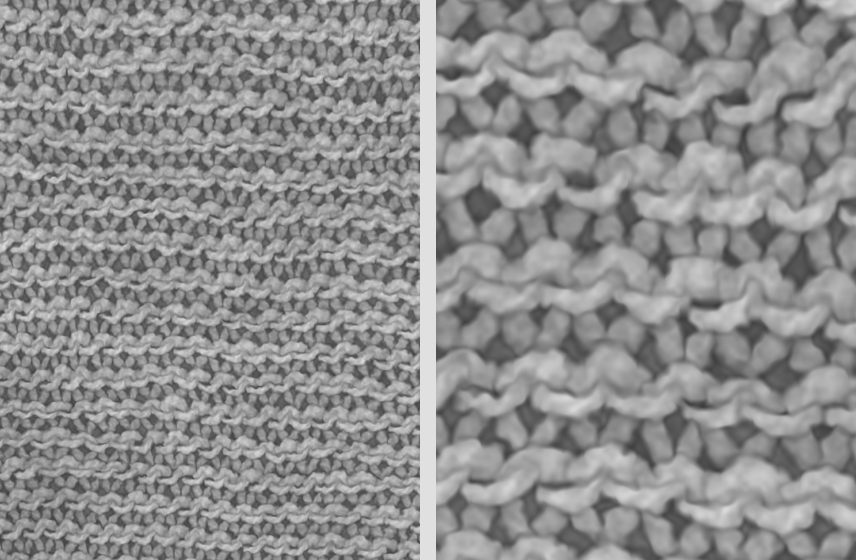
Left, the full canvas; right, a detail of the centre.
A Shadertoy shader for this texture:

```glsl
// Grey garter-stitch knitting: scalloped yarn ridges over darker recessed legs.

const float ROWS_TOP = 14.0;        // ridge density at the top edge
const float ROWS_GAIN = 2.65;       // extra ridges as rows tighten downward
const float ROW_OFFSET = 0.46;      // first ridge below the top edge
const vec2 COLUMNS = vec2(16.2, 18.8); // stitches across, top and bottom
const vec2 TILT = vec2(0.020, 0.045);  // drop of the rows to the right
const float ROW_PITCH = 1.42;       // row height in stitch widths
const float GAP_TONE = 0.39;
const float LEG_TONE = 0.60;
const float LOBE_TONE = 0.70;
const float SMILE_TONE = 0.73;
const float SHADOW = 0.19;
const float TWIST = 15.0;           // ply turns along a strand
const float FUZZ = 0.055;           // softness of the wool edge

float hash(vec2 p) {
    return fract(sin(dot(p, vec2(127.1, 311.7))) * 43758.5);
}

float noise(vec2 p) {
    vec2 i = floor(p), f = fract(p);
    f = f * f * (3.0 - 2.0 * f);
    return mix(mix(hash(i), hash(i + vec2(1, 0)), f.x),
               mix(hash(i + vec2(0, 1)), hash(i + vec2(1, 1)), f.x), f.y);
}

vec2 rotate(vec2 p, float angle) {
    float c = cos(angle), s = sin(angle);
    return vec2(c * p.x + s * p.y, c * p.y - s * p.x);
}

// Paints one tapered, bowed and twisted strand with a contact shadow.
void addStrand(inout float tone, vec2 p, float halfLen, float bow,
               float width, float bright, float soft) {
    float x = clamp(p.x, -halfLen, halfLen);
    float u = x / halfLen;
    float slope = 2.0 * bow * u / halfLen;
    float across = (p.y - bow * (1.0 - u * u)) / sqrt(1.0 + slope * slope);
    float w = width * (1.0 - 0.3 * u * u);
    float d = length(vec2(p.x - x, across)) - w;
    float n = clamp(across / w, -1.0, 1.0);
    float ply = sin(x * TWIST - n * 3.0);
    float light = bright * (1.03 + 0.07 * n - 0.15 * n * n - 0.08 * u * u + 0.045 * ply);
    tone *= 1.0 - SHADOW * (1.0 - smoothstep(0.0, 0.15, d));
    tone = mix(tone, light, 1.0 - smoothstep(-soft, soft, d));
}

void mainImage(out vec4 fragColor, in vec2 fragCoord) {
    vec2 uv = fragCoord / iResolution.xy;
    vec2 pos = fragCoord / iResolution.x;
    float soft = FUZZ + COLUMNS.y / iResolution.x * 0.6;

    // Uneven knitting: tilt, tightening and slow drift of the grid
    float down = 1.0 - uv.y;
    float level = down - mix(TILT.x, TILT.y, down) * uv.x;
    float row = ROWS_TOP * level + ROWS_GAIN * level * level - ROW_OFFSET;
    row += 0.26 * (noise(pos * 5.0) - 0.5) + 0.14 * (noise(pos * 13.0) - 0.5);
    float column = uv.x * mix(COLUMNS.x, COLUMNS.y, down);
    column += 0.8 * (noise(pos * 4.0 + 31.0) - 0.5);

    // Hairy edges
    vec2 hair = vec2(noise(pos * 110.0), noise(pos * 110.0 + 57.0)) - 0.5;

    float tone = GAP_TONE + 0.12 * (noise(pos * 45.0) - 0.5);
    // Layers from back to front: 0 legs, 1 lobes, 2 smiles
    for (int layer = 0; layer < 3; layer++)
    for (int j = -1; j <= 1; j++) {
        float k = floor(row + 0.5) + float(j);
        float shifted = column + 0.5 * hash(vec2(k, 7.0));
        for (int i = -1; i <= 1; i++) {
            float stitch = floor(shifted + 0.5) + float(i);
            vec2 id = vec2(stitch, k);
            float size = hash(id + 3.1) - 0.5;
            float lean = hash(id + 9.7) - 0.5;
            float shine = 1.0 + 0.10 * (hash(id + 5.3) - 0.5);
            vec2 q = vec2(shifted - stitch, (k - row) * ROW_PITCH) + 0.11 * hair;
            q -= 0.14 * (vec2(hash(id + 1.7), hash(id + 2.9)) - 0.5);
            if (layer == 0) {
                for (float side = -1.0; side < 2.0; side += 2.0) {
                    vec2 leg = rotate(q - vec2(0.25 * side, -0.72),
                                      side * (1.08 + 0.4 * lean));
                    addStrand(tone, leg, 0.38, 0.05 * side,
                              0.195 + 0.05 * size, LEG_TONE * shine, soft);
                }
            } else if (layer == 1) {
                addStrand(tone, rotate(q - vec2(0.0, 0.03), 0.16 + 0.5 * lean), 0.37,
                          0.15 + 0.10 * size, 0.29 + 0.06 * size,
                          LOBE_TONE * shine, soft);
            } else {
                vec2 smile = rotate(q - vec2(0.5, -0.16), 0.22 + 0.5 * lean);
                addStrand(tone, smile, 0.43, -0.17 + 0.08 * size,
                          0.175 + 0.05 * size, SMILE_TONE * shine, soft);
            }
        }
    }

    // Wool grain, uneven light and a dimmer lower left corner
    float grain = noise(pos * 190.0) + noise(pos * vec2(90.0, 140.0)) - 1.0;
    tone *= 1.0 + 0.10 * grain;
    tone *= 0.98 + 0.07 * (noise(pos * 3.0 + 11.0) - 0.3);
    tone *= 1.0 - 0.10 * smoothstep(0.0, 1.0, 1.0 - 2.0 * length(uv * vec2(1.0, 0.8)));
    fragColor = vec4(vec3(clamp(tone, 0.0, 1.0)), 1.0);
}
```
